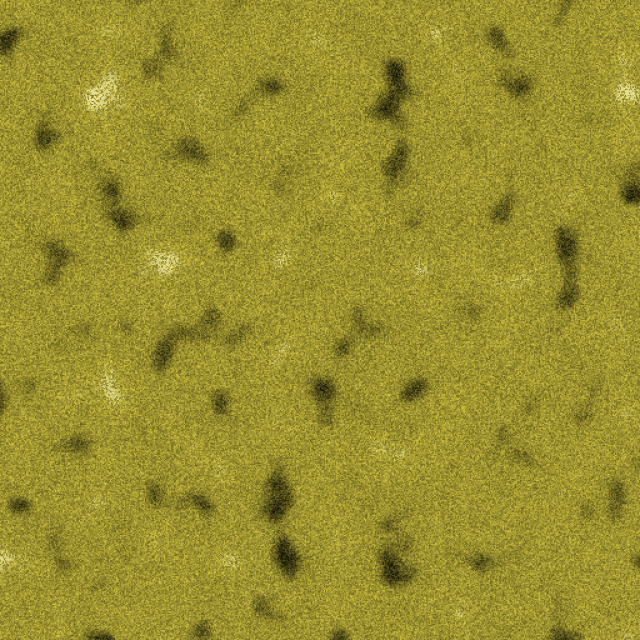
A three.js fragment shader for this texture:

```glsl
// Mossy olive surface with soft dark stains and pale, sparkling flecks.
// Two octaves of gradient noise place the patches; a fine smoothed grain
// roughens the tone everywhere and breaks up the pale areas into specks.
varying vec2 vUv;

// Sine-free hashes
float hash1(vec2 p) {
  vec3 q = fract(vec3(p.xyx) * 0.1031);
  q += dot(q, q.yzx + 33.33);
  return fract((q.x + q.y) * q.z);
}

vec2 hash2(vec2 p) {
  vec3 q = fract(vec3(p.xyx) * vec3(0.1031, 0.1030, 0.0973));
  q += dot(q, q.yzx + 33.33);
  return fract((q.xx + q.yz) * q.zy);
}

// Contribution of one lattice corner with a random unit gradient
float corner(vec2 cell, vec2 f, vec2 offset) {
  vec2 gradient = normalize(hash2(cell + offset) - 0.5 + 1e-4);
  return dot(gradient, f - offset);
}

float gradientNoise(vec2 p) {
  vec2 i = floor(p), f = fract(p);
  vec2 u = f * f * f * (f * (f * 6.0 - 15.0) + 10.0);
  float low = mix(corner(i, f, vec2(0.0)), corner(i, f, vec2(1.0, 0.0)), u.x);
  float high = mix(corner(i, f, vec2(0.0, 1.0)), corner(i, f, vec2(1.0)), u.x);
  return mix(low, high, u.y);
}

// Triangularly distributed grain value, from -1 to 1
float speck(vec2 cell) {
  return hash1(cell + 17.0) + hash1(cell + 731.0) - 1.0;
}

// Grain with smooth edges between specks
float grainNoise(vec2 p) {
  vec2 i = floor(p), f = fract(p);
  vec2 u = f * f * (3.0 - 2.0 * f);
  float low = mix(speck(i), speck(i + vec2(1.0, 0.0)), u.x);
  float high = mix(speck(i + vec2(0.0, 1.0)), speck(i + vec2(1.0)), u.x);
  return mix(low, high, u.y);
}

void main() {
  // Patches: broad blobs with a finer ragged octave
  float patches = gradientNoise(vUv * 11.0 + vec2(3.7, 8.2));
  patches += 0.45 * gradientNoise(vUv * 23.0 + vec2(41.3, 15.6));
  float stain = smoothstep(0.2, 0.75, -patches);
  float glow = smoothstep(0.28, 0.8, patches);

  // Olive tone, darkened by stains and roughened by grain
  float grain = grainNoise(vUv * 512.0 - 0.5);
  float tone = 0.615 + 0.05 * patches + 0.23 * grain - 0.42 * stain;
  vec3 color = vec3(1.0, 0.935, 0.3) * max(tone, 0.07);

  // Pale flecks, scattered by a second grain
  float sparkle = grainNoise(vUv * 512.0 + vec2(190.5, 77.5));
  float fleck = smoothstep(0.1, 0.6, sparkle + glow * 0.8 - 0.25) * glow;
  color = mix(color, vec3(0.95, 0.93, 0.66), fleck * 0.85);

  gl_FragColor = vec4(color, 1.0);
}
```
